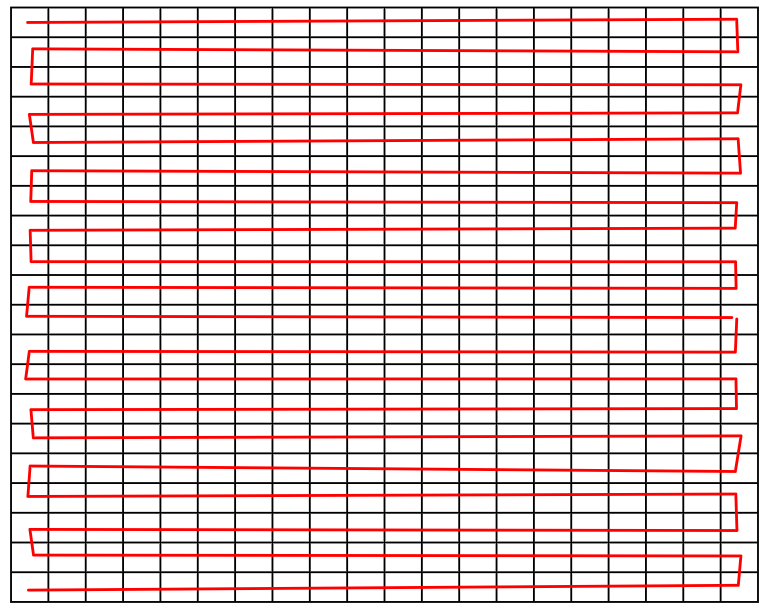
Write a Shadertoy shader that draws this pattern.

```glsl
const vec3 PAPER = vec3(1.0);
const vec3 GRID_INK = vec3(0.0);
const vec3 PATH_INK = vec3(1.0, 0.0, 0.0);

// Lengths are fractions of the canvas height
const vec2 CELLS = vec2(20.0, 20.0);
const vec2 GRID_MIN = vec2(0.0179, 0.0228);
const vec2 GRID_MAX = vec2(1.2305, 0.9878);
const float GRID_WIDTH = 0.0030;
const float PATH_WIDTH = 0.0046;
const int PASSES = 20;
const float LEFT_TURN = 0.0478;
const float RIGHT_TURN = 1.1985;
const vec2 LEFT_JITTER = vec2(0.0073, 0.0065);
const vec2 RIGHT_JITTER = vec2(0.0050, 0.0065);
const int LIFT_PASS = 10;
const vec2 LIFT_GAP = vec2(0.0080, -0.0025);

vec2 hash2(vec2 p) {
    vec3 q = fract(vec3(p.xyx) * vec3(0.1031, 0.1030, 0.0973));
    q += dot(q, q.yzx + 33.33);
    return fract((q.xx + q.yz) * q.zy);
}

float segmentDistance(vec2 p, vec2 a, vec2 b) {
    vec2 ab = b - a;
    float t = clamp(dot(p - a, ab) / dot(ab, ab), 0.0, 1.0);
    return length(p - a - ab * t);
}

float lineCoverage(float dist, float width, float pixel) {
    return clamp(0.5 + (0.5 * width - dist) / pixel, 0.0, 1.0);
}

// Hand-placed end of one horizontal pass, counted from the top
vec2 passEnd(int pass, bool right) {
    float rowHeight = (GRID_MAX.y - GRID_MIN.y) / CELLS.y;
    float y = GRID_MAX.y - (float(pass) + 0.5) * rowHeight;
    vec2 wobble = 2.0 * hash2(vec2(float(pass) + 3.0, right ? 71.0 : 19.0)) - 1.0;
    return vec2(right ? RIGHT_TURN : LEFT_TURN, y)
         + wobble * (right ? RIGHT_JITTER : LEFT_JITTER);
}

float gridMask(vec2 p, float pixel) {
    vec2 cell = (GRID_MAX - GRID_MIN) / CELLS;
    vec2 nearest = clamp(round((p - GRID_MIN) / cell), vec2(0.0), CELLS);
    vec2 lineDist = abs(p - GRID_MIN - nearest * cell);
    vec2 outside = max(max(GRID_MIN - p, p - GRID_MAX), 0.0);
    float dist = min(max(lineDist.x, outside.y), max(lineDist.y, outside.x));
    return lineCoverage(dist, GRID_WIDTH, pixel);
}

// Serpentine of passes joined alternately at the right and left
float pathMask(vec2 p, float pixel) {
    float dist = 1e3;
    for (int i = 0; i < PASSES; i++) {
        vec2 left = passEnd(i, false);
        vec2 right = passEnd(i, true);
        bool turnsRight = i % 2 == 0;
        vec2 turnStart = turnsRight ? right : left;

        // One pass stops short of its turn
        if (i == LIFT_PASS) {
            right.x -= LIFT_GAP.x;
            turnStart.y += LIFT_GAP.y;
        }
        dist = min(dist, segmentDistance(p, left, right));
        if (i < PASSES - 1)
            dist = min(dist, segmentDistance(p, turnStart, passEnd(i + 1, turnsRight)));
    }
    return lineCoverage(dist, PATH_WIDTH, pixel);
}

void mainImage(out vec4 fragColor, in vec2 fragCoord) {
    float pixel = 1.0 / iResolution.y;
    vec2 p = fragCoord * pixel;
    vec3 color = mix(PAPER, GRID_INK, gridMask(p, pixel));
    color = mix(color, PATH_INK, pathMask(p, pixel));
    fragColor = vec4(color, 1.0);
}
```
